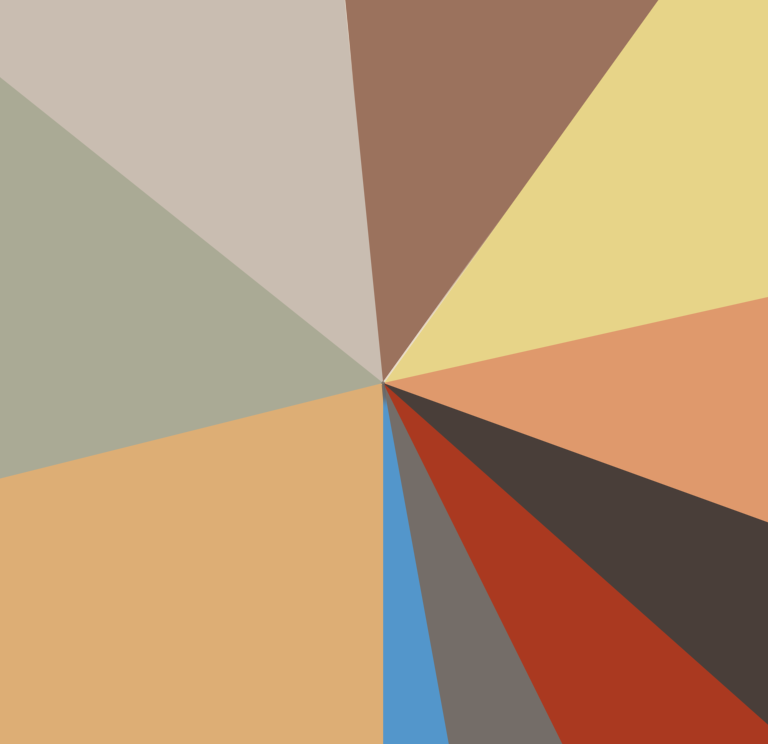
This background is drawn by a Shadertoy shader. Its source:

```glsl
// A fan of ten flat, muted wedges radiating from a point near the centre.
// Each wedge is painted over the last past its starting ray, using the
// distance to that ray for smooth edges; faint seams run along some rays.

// Signed distance to a ray, positive counterclockwise of it (angles in degrees).
float rayDistance(float radius, float angle, float rayAngle) {
    return radius * sin(radians(clamp(angle - rayAngle, -90.0, 90.0)));
}

// Coverage of a thin line around a ray.
float seam(float dist, float halfWidth) {
    float blur = 0.7 / iResolution.y;
    return 1.0 - smoothstep(halfWidth - blur, halfWidth + blur, abs(dist));
}

void mainImage(out vec4 fragColor, in vec2 fragCoord) {
    vec2 p = (fragCoord - vec2(0.4989, 0.4852) * iResolution.xy) / iResolution.y;
    float radius = length(p);

    // Angle counterclockwise from straight down, with the wrap inside the ochre wedge.
    float angle = mod(degrees(atan(p.x, -p.y)) + 40.0, 360.0) - 40.0;

    const vec3 ochre = vec3(0.867, 0.682, 0.459);
    const vec3 cream = vec3(0.93, 0.89, 0.83);

    float starts[10] = float[10](0.0, 10.3, 26.4, 48.4, 70.1,
                                 102.6, 144.3, 185.7, 231.4, 284.0);
    vec3 colors[10] = vec3[10](
        vec3(0.325, 0.588, 0.796),  // blue
        vec3(0.455, 0.427, 0.408),  // grey
        vec3(0.667, 0.224, 0.125),  // brick red
        vec3(0.286, 0.243, 0.224),  // charcoal
        vec3(0.875, 0.600, 0.424),  // peach
        vec3(0.906, 0.831, 0.533),  // straw yellow
        vec3(0.608, 0.447, 0.365),  // brown
        vec3(0.788, 0.741, 0.694),  // pale stone
        vec3(0.667, 0.667, 0.584),  // sage
        ochre);

    // Wedges, in counterclockwise order.
    float blur = 0.8 / iResolution.y;
    vec3 color = ochre;
    for (int i = 0; i < 10; i++) {
        float dist = rayDistance(radius, angle, starts[i]);
        color = mix(color, colors[i], smoothstep(-blur, blur, dist));
    }

    // Pale sliver between yellow and brown, fading outward.
    float sliver = seam(rayDistance(radius, angle, 144.3), 0.0012);
    color = mix(color, cream, 0.85 * sliver * (1.0 - smoothstep(0.06, 0.3, radius)));

    // Pale hairline at the outer end of the brown and stone ray.
    float hairline = seam(rayDistance(radius, angle, 185.7), 0.0006);
    color = mix(color, cream, 0.6 * hairline * smoothstep(0.38, 0.48, radius));

    // Grey-brown tip where the lower wedges meet.
    float tip = seam(rayDistance(radius, angle, 5.0), 0.0022);
    color = mix(color, vec3(0.42, 0.38, 0.35), 0.8 * tip * (1.0 - smoothstep(0.015, 0.035, radius)));

    fragColor = vec4(color, 1.0);
}
```
